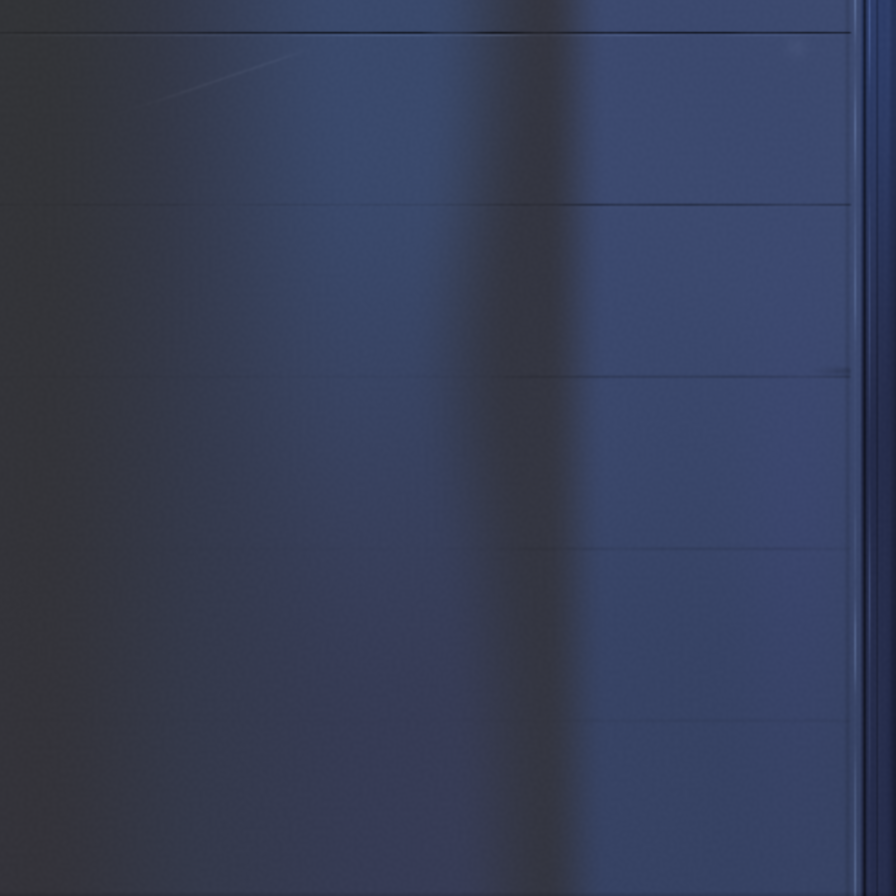
Give the GLSL for this texture, as a three.js fragment shader.

```glsl
// Dark blue panelled metal wall with soft vertical shadows and a trim at the right edge.
varying vec2 vUv;

vec2 gradientAt(vec2 cell) {
  float angle = 6.2832 * fract(sin(dot(cell, vec2(127.1, 311.7))) * 43758.5);
  return vec2(cos(angle), sin(angle));
}

float gradientNoise(vec2 p) {
  vec2 i = floor(p), f = fract(p);
  vec2 u = f * f * f * (f * (f * 6.0 - 15.0) + 10.0);
  float a = dot(gradientAt(i), f);
  float b = dot(gradientAt(i + vec2(1, 0)), f - vec2(1, 0));
  float c = dot(gradientAt(i + vec2(0, 1)), f - vec2(0, 1));
  float d = dot(gradientAt(i + vec2(1, 1)), f - vec2(1, 1));
  return mix(mix(a, b, u.x), mix(c, d, u.x), u.y);
}

// Soft ridge centred on zero
float ridge(float d, float width) {
  return exp(-d * d / (width * width));
}

float segmentDistance(vec2 p, vec2 a, vec2 b) {
  vec2 ab = b - a;
  return length(p - a - ab * clamp(dot(p - a, ab) / dot(ab, ab), 0.0, 1.0));
}

// Broad light and shadow across the sheet
vec3 wall(vec2 p) {
  float low = 1.0 - p.y;
  vec3 charcoal = mix(vec3(0.198, 0.204, 0.218), vec3(0.203, 0.2, 0.228), low);
  vec3 leftBlue = mix(vec3(0.228, 0.288, 0.425), vec3(0.213, 0.234, 0.335), smoothstep(0.12, 0.85, low));
  vec3 rightBlue = mix(vec3(0.235, 0.288, 0.435), vec3(0.213, 0.26, 0.39), smoothstep(0.2, 0.9, low));

  // Slate in the half light, then blue
  vec3 color = mix(charcoal, vec3(0.204, 0.223, 0.29), smoothstep(0.03, 0.24, p.x));
  color = mix(color, leftBlue, smoothstep(0.16, 0.39 + 0.07 * low, p.x));

  // Shadow band: slow falloff on the left, tighter on the right
  float bulge = 0.035 * ridge(p.y - 0.6, 0.22);
  float shadow = smoothstep(0.475 + 0.03 * low - bulge, 0.61 - bulge, p.x);
  color = mix(color, vec3(0.203, 0.211, 0.256), shadow);
  color = mix(color, rightBlue, smoothstep(0.608, 0.68, p.x));

  // Cooler glow near the right edge
  color += vec3(0.006, 0.001, 0.018) * ridge(p.x - 0.89, 0.06) * ridge(p.y - 0.4, 0.3);
  return color + 0.005 * gradientNoise(p * vec2(7.0, 4.0)) * smoothstep(0.1, 0.6, p.x);
}

// Evenly spaced horizontal joints, uneven in depth, that fade downwards and to the left
vec3 joints(vec3 color, vec2 p) {
  for (int i = 0; i < 5; i++) {
    float k = float(i);
    float d = p.y - 0.9635 + 0.192 * k;
    float reach = mix(0.22, 1.0, smoothstep(0.5, 0.68, p.x));
    float strength = exp(-0.65 * k) * reach;
    if (i == 0) strength = mix(0.3, 1.0, smoothstep(0.05, 0.4, p.x));
    strength *= clamp(0.85 + 0.9 * gradientNoise(vec2(p.x * 14.0, k * 5.3 + 0.4)), 0.0, 1.0);
    color *= 1.0 - 0.58 * strength * ridge(d, 0.00135 + 0.0003 * k);
    float glint = max(0.0, 0.6 + 1.2 * gradientNoise(vec2(p.x * 9.0, k * 3.7 + 0.6)));
    color += vec3(0.05, 0.058, 0.07) * strength * glint * exp(-1.2 * k) * ridge(d + 0.003, 0.0013);
  }
  // Short dark notch where a joint meets the trim
  float notch = ridge(p.y - 0.586, 0.004) * smoothstep(0.9, 0.945, p.x);
  return color * (1.0 - 0.14 * notch);
}

// Upright trim: worn lip, dark groove and ribbed side
vec3 trim(vec3 color, vec2 p) {
  color *= 1.0 - 0.1 * ridge(p.x - 0.946, 0.003);
  vec3 side = mix(vec3(0.15, 0.178, 0.3), vec3(0.18, 0.24, 0.41), smoothstep(0.5, 1.0, p.y));
  side *= 1.0 - 0.35 * smoothstep(0.99, 1.0, p.x) * (1.0 - 0.5 * p.y);
  side += 0.018 * gradientNoise(vec2(p.x * 180.0, p.y * 3.0));
  color = mix(color, side, smoothstep(0.959, 0.963, p.x));
  float wear = max(0.15, 0.65 + 1.3 * gradientNoise(vec2(3.5, p.y * 11.0)));
  float streak = max(0.1, 0.55 + 1.4 * gradientNoise(vec2(8.4, p.y * 7.0)));
  color += vec3(0.085, 0.1, 0.115) * wear * ridge(p.x - 0.9545, 0.0016);
  color += vec3(0.07, 0.085, 0.115) * streak * ridge(p.x - 0.9705, 0.0013);
  color *= 1.0 - 0.5 * ridge(p.x - 0.965, 0.002);
  return color * (1.0 - 0.2 * ridge(p.x - 0.979, 0.0015));
}

void main() {
  vec2 p = vUv;
  vec3 color = wall(p);
  color = mix(joints(color, p), color, smoothstep(0.947, 0.952, p.x));

  // Slanted scratch and small smudge
  float scratch = segmentDistance(p, vec2(0.13, 0.872), vec2(0.36, 0.95));
  color += 0.024 * ridge(scratch, 0.002) * smoothstep(0.12, 0.24, p.x) * (1.0 - smoothstep(0.3, 0.36, p.x));
  color += vec3(0.025) * ridge(length(p - vec2(0.889, 0.947)), 0.011);

  color = trim(color, p);
  color += 0.009 * gradientNoise(p * 190.0);
  color *= 1.0 - 0.12 * (1.0 - smoothstep(0.0, 0.006, p.y));
  gl_FragColor = vec4(color, 1.0);
}
```
